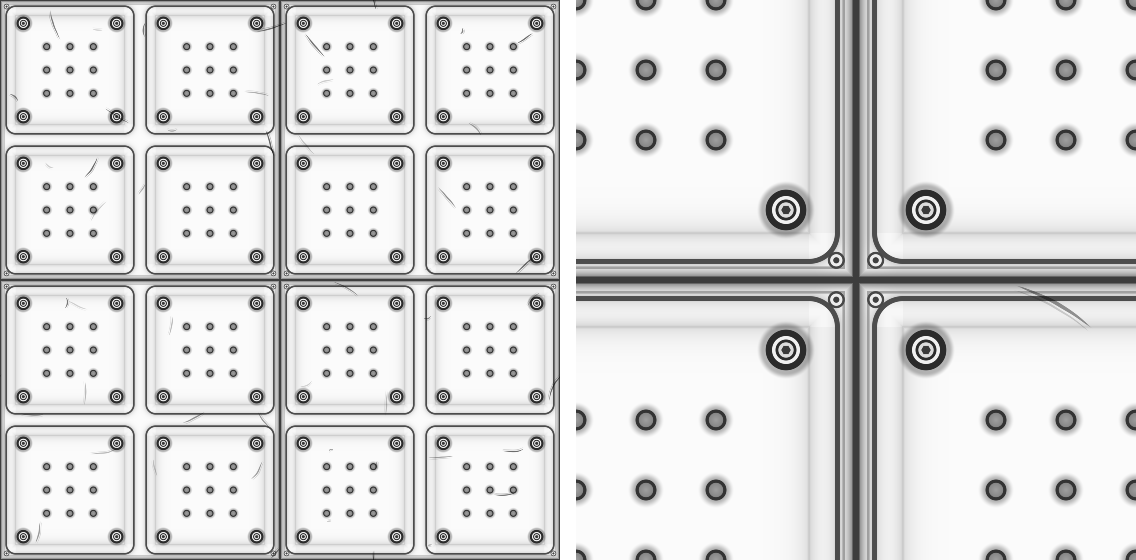
Left: the whole. Right: its middle third, enlarged.
Give the GLSL for this texture map, as a WebGL 1 fragment shader.

```glsl
precision highp float;
// Tiling sheet of 4 x 4 bevelled white panels, bolted down in groups of 2 x 2.
// Folded coordinates place panels, seams, bolts and studs; distance functions
// shade them, and a wrapping grid scatters fine curved scratches on top.

uniform vec2 u_resolution;

const float CANVAS = 768.0;      // design units across the canvas
const float PANEL = 192.0;       // one panel
const float GROUP = 384.0;       // two panels framed by a seam
const float PANEL_HALF = 87.5;
const float INNER_HALF = 74.5;
const float SCRATCH_CELLS = 8.0;

vec2 hash2(vec2 p) {
  return fract(sin(vec2(dot(p, vec2(127.1, 311.7)), dot(p, vec2(269.5, 183.3)))) * 43758.5);
}

float gradientDot(vec2 id, vec2 offset, float period) {
  float angle = 6.2832 * hash2(mod(id, period)).x;
  return dot(vec2(cos(angle), sin(angle)), offset);
}

// Gradient noise that wraps after a whole number of cells
float wrappedNoise(vec2 p, float period) {
  vec2 i = floor(p), f = fract(p);
  vec2 s = f * f * f * (f * (f * 6.0 - 15.0) + 10.0);
  vec2 r = vec2(1.0, 0.0);
  float low = mix(gradientDot(i, f, period), gradientDot(i + r, f - r, period), s.x);
  float high = mix(gradientDot(i + r.yx, f - r.yx, period),
                   gradientDot(i + 1.0, f - 1.0, period), s.x);
  return mix(low, high, s.y);
}

float fill(float d, float aa) {
  return 1.0 - smoothstep(-0.5 * aa, 0.5 * aa, d);
}

float stroke(float d, float halfWidth, float aa) {
  return fill(abs(d) - halfWidth, aa);
}

float roundedBox(vec2 q, float halfSize, float radius) {
  vec2 d = q - halfSize + radius;
  return length(max(d, 0.0)) + min(max(d.x, d.y), 0.0) - radius;
}

// Raised panel: soft surround, bevel, recessed face and dark outline
float panelShade(vec2 q, float aa) {
  float edge = roundedBox(q, PANEL_HALF, 13.0);
  float rim = max(q.x, q.y) - INNER_HALF;
  float surround = 0.985 - 0.25 * exp(-max(edge, 0.0) / 2.6);
  float across = 2.0 * rim / (PANEL_HALF - INNER_HALF) - 1.0;
  float bevel = 0.94 - 0.11 * across * across;
  bevel += 0.03 * fill(INNER_HALF - min(q.x, q.y), aa);
  float face = 0.985 - 0.12 * exp(min(rim, 0.0) / 5.5);
  float shade = mix(bevel, face, fill(rim, aa));
  shade = mix(shade, 0.78, 0.7 * stroke(rim, 0.6, aa));
  shade = mix(surround, shade, fill(edge, aa));
  return mix(shade, 0.3, stroke(edge, 1.15, aa));
}

// Dark groove between groups with a thin frame line on each side
float seamShade(float shade, float d, float aa) {
  shade *= 1.0 - 0.5 * exp(-d * d / 14.0);
  shade = mix(shade, 0.55, 0.75 * stroke(d - 5.6, 0.6, aa));
  return mix(shade, 0.24, stroke(d, 1.6, aa));
}

float studShade(float shade, float r, float aa) {
  shade *= 1.0 - 0.3 * (1.0 - smoothstep(4.5, 8.5, r));
  shade = mix(shade, 0.2, fill(r - 4.8, aa));
  return mix(shade, 0.62 - 0.03 * r, fill(r - 3.3, aa));
}

float boltShade(float shade, vec2 p, float aa) {
  float r = length(p);
  vec2 a = abs(p);
  float socket = max(a.x * 0.866 + a.y * 0.5, a.y);
  shade *= 1.0 - 0.28 * (1.0 - smoothstep(10.5, 13.5, r));
  shade = mix(shade, 0.17, fill(r - 9.3, aa));
  shade = mix(shade, 0.94, stroke(r - 5.6, 0.8, aa));
  shade = mix(shade, 0.86, fill(r - 3.5, aa));
  return mix(shade, 0.22, fill(socket - 1.9, aa));
}

float rivetShade(float shade, float r, float aa) {
  shade = mix(shade, 0.28, fill(r - 3.9, aa));
  shade = mix(shade, 0.93, fill(r - 2.8, aa));
  return mix(shade, 0.25, fill(r - 1.4, aa));
}

// Strongest scratch from the nine surrounding cells
float scratches(vec2 p, float aa) {
  float size = CANVAS / SCRATCH_CELLS, wear = 0.0;
  vec2 cell = floor(p / size);
  float wobble = 1.6 * wrappedNoise(p / 16.0, CANVAS / 16.0);
  for (int j = -1; j <= 1; j++) {
    for (int i = -1; i <= 1; i++) {
      vec2 id = cell + vec2(float(i), float(j));
      vec2 key = mod(id, SCRATCH_CELLS);
      vec2 place = hash2(key + 3.7), form = hash2(key + 21.3), look = hash2(key + 47.9);
      vec2 d = p - (id + place) * size;
      float c = cos(6.2832 * form.x), s = sin(6.2832 * form.x);
      d = vec2(c * d.x + s * d.y, c * d.y - s * d.x);
      float reach = mix(3.0, 23.0, form.y);
      float taper = max(1.0 - d.x * d.x / (reach * reach), 0.0);
      float bend = d.y + (look.x - 0.5) * 6.0 * (1.0 - taper) + wobble;
      float mark = stroke(bend, 0.9 * taper, aa) + 0.4 * stroke(bend - 2.2, 0.5 * taper, aa);
      mark *= smoothstep(0.0, 0.4, taper) * mix(0.15, 0.6, look.y);
      wear = max(wear, mark * step(fract(place.x * 7.0 + look.x), 0.8));
    }
  }
  return wear;
}

void main() {
  vec2 p = gl_FragCoord.xy / u_resolution * CANVAS;
  float aa = CANVAS / min(u_resolution.x, u_resolution.y);
  vec2 q = abs(mod(p, PANEL) - 0.5 * PANEL);
  vec2 g = abs(mod(p + 0.5 * GROUP, GROUP) - 0.5 * GROUP);
  vec2 stud = q - 32.0 * min(floor(q / 32.0 + 0.5), 1.0);

  float shade = panelShade(q, aa);
  shade = seamShade(shade, min(g.x, g.y), aa);
  shade = studShade(shade, length(stud), aa);
  shade = boltShade(shade, q - 64.0, aa);
  shade = rivetShade(shade, length(g - 9.0), aa);
  shade *= 1.0 - scratches(p, aa);
  gl_FragColor = vec4(vec3(shade), 1.0);
}
```
